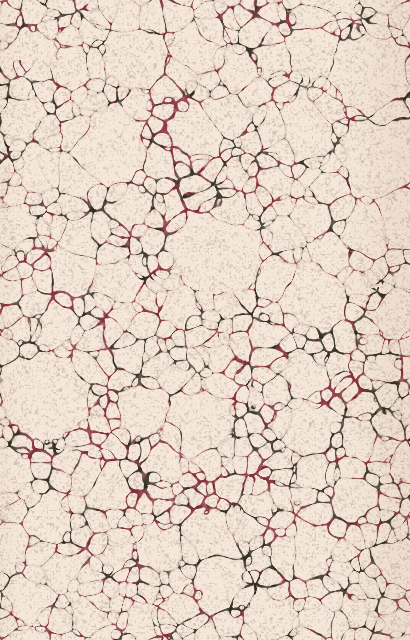
Give the GLSL for this texture, as a WebGL 2 fragment shader.

```glsl
#version 300 es
precision highp float;
// Marbled paper: pale round cells of many sizes, parted by crimson and dark green veins.

uniform vec2 u_resolution;
out vec4 outColor;

const vec3 PAPER = vec3(0.96, 0.91, 0.86);
const vec3 SPECK = vec3(0.77, 0.69, 0.63);
const vec3 STAIN = vec3(0.76, 0.67, 0.62);
const vec3 CRIMSON = vec3(0.52, 0.18, 0.23);
const vec3 GREEN = vec3(0.19, 0.18, 0.13);

// The three nearest drops, each as (distance, gradient of distance)
struct Drops { vec3 first, second, third; };

// Integer hash: three random values in 0..1 for a lattice cell and a seed
vec3 hash3(vec2 cell, int seed) {
    uvec3 v = uvec3(ivec3(ivec2(cell), seed)) * 1664525u + 1013904223u;
    v.x += v.y * v.z; v.y += v.z * v.x; v.z += v.x * v.y;
    v ^= v >> 16u;
    v.x += v.y * v.z; v.y += v.z * v.x; v.z += v.x * v.y;
    return vec3(v >> 8u) / 16777216.0;
}

float valueNoise(vec2 p, int seed) {
    vec2 i = floor(p), f = fract(p);
    f = f * f * (3.0 - 2.0 * f);
    float low = mix(hash3(i, seed).x, hash3(i + vec2(1, 0), seed).x, f.x);
    float high = mix(hash3(i + vec2(0, 1), seed).x, hash3(i + vec2(1, 1), seed).x, f.x);
    return mix(low, high, f.y);
}

float smoothMin(float a, float b, float k) {
    float h = max(k - abs(a - b), 0.0) / k;
    return min(a, b) - 0.25 * h * h * k;
}

Drops insertSorted(Drops s, vec3 d) {
    if (d.x < s.first.x) return Drops(d, s.first, s.second);
    if (d.x < s.second.x) return Drops(s.first, d, s.second);
    if (d.x < s.third.x) s.third = d;
    return s;
}

// Scatter one size of drops; bisectors of the scaled power distance are circular arcs
Drops scatterDrops(Drops nearest, vec2 p, float size, float chance, int seed) {
    vec2 home = floor(p / size);
    for (int y = -1; y <= 1; y++) {
        for (int x = -1; x <= 1; x++) {
            vec2 cell = home + vec2(x, y);
            vec3 place = hash3(cell, seed);
            vec3 trait = hash3(cell, seed + 50);
            if (trait.x > chance) continue;
            vec2 toDrop = p - (cell + mix(vec2(0.08), vec2(0.92), place.xy)) * size;
            float radius = size * mix(0.28, 0.53, trait.y);
            float d = (dot(toDrop, toDrop) - radius * radius) / (2.0 * radius);
            nearest = insertSorted(nearest, vec3(d, toDrop / radius));
        }
    }
    return nearest;
}

// Four sizes of drops, the largest more common towards the top
Drops dropField(vec2 p) {
    Drops nearest = Drops(vec3(1, 0, 0), vec3(1, 0, 0), vec3(1, 0, 0));
    float size = 0.14;
    for (int layer = 0; layer < 4; layer++) {
        float chance = layer == 0 ? mix(0.03, 0.8, p.y) : 0.64;
        nearest = scatterDrops(nearest, p, size, chance, 11 + layer);
        size *= 0.545;
    }
    return nearest;
}

// Even distance from the line between two drops, whatever their overlap
float borderDistance(vec3 a, vec3 b) {
    return 2.0 * (b.x - a.x) / max(length(b.yz - a.yz), 0.2);
}

vec2 wobble(vec2 p, float frequency, float amount) {
    vec2 n = vec2(valueNoise(p * frequency, 3), valueNoise(p * frequency, 4));
    return p + amount * (n - 0.5);
}

vec3 paperColor(vec2 p, float across) {
    float grain = mix(valueNoise(p * 430.0, 21), valueNoise(p * 210.0, 22), 0.3);
    vec3 color = mix(PAPER, SPECK, 0.75 * smoothstep(0.45, 1.0, grain));
    float edgeShade = smoothstep(0.8, 1.0, across) + 0.5 * smoothstep(0.06, 0.0, across);
    return color * (1.0 - vec3(0.03, 0.045, 0.06) * edgeShade);
}

vec3 inkColor(vec2 p) {
    float patches = mix(valueNoise(p * 36.0, 31), valueNoise(p * 120.0, 32), 0.42);
    return mix(GREEN, CRIMSON, smoothstep(0.42, 0.55, patches));
}

void main() {
    vec2 p = gl_FragCoord.xy / u_resolution.y;
    float across = gl_FragCoord.x / u_resolution.x;
    float softness = max(1.15 / u_resolution.y, 0.0012);

    // Vein distance, with rounded corners where three cells meet
    Drops near = dropField(wobble(wobble(p, 24.0, 0.013), 80.0, 0.004));
    float border = smoothMin(borderDistance(near.first, near.second),
                             borderDistance(near.first, near.third), 0.008);

    // Vein width: swelling, breaking, ragged, and pooling between drops
    float swell = mix(valueNoise(p * 40.0, 41), valueNoise(p * 110.0, 42), 0.4);
    float width = mix(-0.0032, 0.0036, swell) + 0.0016 * (valueNoise(p * 7.0, 44) - 0.5);
    width += 0.0022 * (valueNoise(p * 250.0, 43) - 0.5);
    width += 0.4 * clamp(near.first.x, 0.0, 0.005);

    float ink = 1.0 - smoothstep(width - softness, width + softness, border);
    float strength = mix(0.68, 1.08, valueNoise(p * 150.0, 45));
    float halo = 1.0 - smoothstep(0.0, 0.006, border);

    vec3 color = mix(paperColor(p, across), STAIN, 0.3 * halo);
    color = mix(color, inkColor(p), min(strength, 1.0) * ink);
    outColor = vec4(color, 1.0);
}
```
